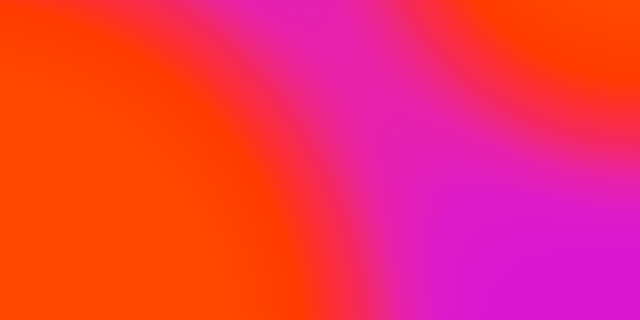
Reproduce this background procedurally as a WebGL 2 fragment shader.

```glsl
#version 300 es
precision highp float;
// A soft magenta valley between two large orange glows, lower left and
// upper right. Distances to both discs are blended with a smooth minimum,
// and the result is looked up in a ramp from orange through red to purple.

uniform vec2 u_resolution;
out vec4 fragColor;

// Layout, in canvas heights on a 2 by 1 canvas
const vec2 CANVAS = vec2(2.0, 1.0);
const vec2 LEFT_CENTER = vec2(-0.15, -0.11);
const float LEFT_RADIUS = 1.10;
const vec2 RIGHT_CENTER = vec2(2.0, 1.4);
const float RIGHT_RADIUS = 0.65;
const float BLEND = 0.5;

// Colour ramp over the distance outside the nearest disc
const int STOPS = 8;
const float STOP_AT[STOPS] = float[](
  -0.25, 0.0, 0.10, 0.19, 0.25, 0.31, 0.42, 0.55);
const vec3 STOP_COLOR[STOPS] = vec3[](
  vec3(1.00, 0.285, 0.00),  // warm orange
  vec3(1.00, 0.23, 0.00),   // deep orange rim
  vec3(0.99, 0.18, 0.20),   // red
  vec3(0.96, 0.16, 0.36),   // crimson
  vec3(0.93, 0.15, 0.51),   // pink
  vec3(0.91, 0.13, 0.66),   // magenta
  vec3(0.87, 0.11, 0.79),   // violet
  vec3(0.85, 0.09, 0.82));  // purple

float discDistance(vec2 p, vec2 center, float radius) {
  return length(p - center) - radius;
}

float smoothMin(float a, float b, float k) {
  float h = max(k - abs(a - b), 0.0) / k;
  return min(a, b) - 0.25 * k * h * h;
}

vec3 ramp(float t) {
  vec3 color = STOP_COLOR[0];
  for (int i = 1; i < STOPS; i++) {
    float amount = (t - STOP_AT[i - 1]) / (STOP_AT[i] - STOP_AT[i - 1]);
    color = mix(color, STOP_COLOR[i], clamp(amount, 0.0, 1.0));
  }
  return color;
}

void main() {
  vec2 p = gl_FragCoord.xy / u_resolution * CANVAS;
  float left = discDistance(p, LEFT_CENTER, LEFT_RADIUS);
  float right = discDistance(p, RIGHT_CENTER, RIGHT_RADIUS);
  fragColor = vec4(ramp(smoothMin(left, right, BLEND)), 1.0);
}
```
